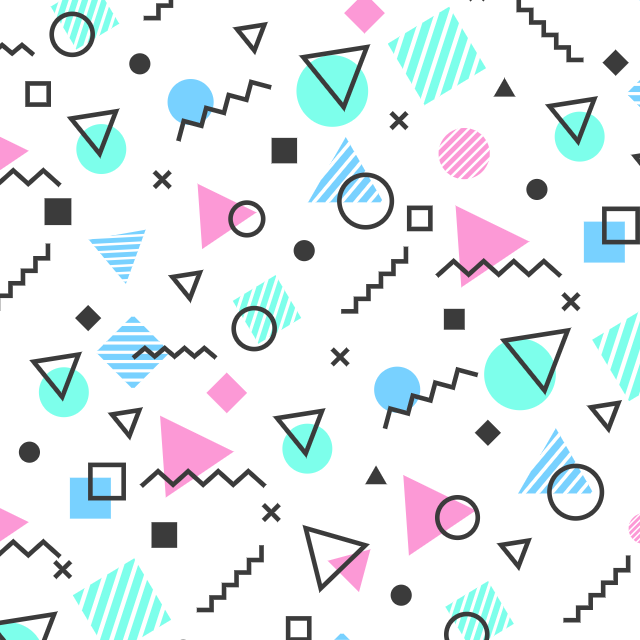
A Shadertoy shader for this pattern:

```glsl
const vec3 MINT = vec3(0.49, 1.0, 0.92);
const vec3 PINK = vec3(0.99, 0.60, 0.84);
const vec3 BLUE = vec3(0.47, 0.82, 1.0);
const vec3 DARK = vec3(0.23);
const float STROKE = 0.0036; // half width of every line
const float SPACING = 0.18;  // distance between large motifs

float pixel;

float hash(vec2 p) {
    p = fract(p * vec2(0.1031, 0.1137) + 0.37);
    p += dot(p, p.yx + 33.33);
    return fract((p.x + p.y) * p.x * 17.3);
}

float gradientDot(vec2 corner, vec2 offset) {
    float a = 6.2832 * hash(corner);
    return dot(vec2(cos(a), sin(a)), offset);
}

float gradientNoise(vec2 p) {
    vec2 i = floor(p), f = fract(p), u = f * f * (3.0 - 2.0 * f), e = vec2(1, 0);
    return mix(mix(gradientDot(i, f), gradientDot(i + e.xy, f - e.xy), u.x),
               mix(gradientDot(i + e.yx, f - e.yx), gradientDot(i + e.xx, f - e.xx), u.x), u.y);
}

// Distance functions with sharp corners
vec2 turn(vec2 p, float degrees) {
    float a = radians(degrees), c = cos(a), s = sin(a);
    return vec2(c * p.x + s * p.y, c * p.y - s * p.x);
}
float circle(vec2 p, float r) { return length(p) - r; }
float square(vec2 p, float r) { return max(abs(p.x), abs(p.y)) - r; }
float triangle(vec2 p, float r) { return max(abs(p.x) * 0.866 + p.y * 0.5, -p.y) - r; }
float outline(float d) { return abs(d) - STROKE; }
float crossMark(vec2 p, float r) {
    p = abs(turn(p, 45.0));
    return max(min(p.x, p.y) - STROKE, max(p.x, p.y) - r);
}
float stripes(vec2 p, float degrees, float period) {
    return (abs(fract(turn(p, degrees).x / period) - 0.5) - 0.33) * period;
}
// Mitred line of 2n segments, each "run" wide and "rise" high
float zigzag(vec2 p, float run, float rise, float n) {
    float i = clamp(floor(p.x / run), -n, n - 1.0);
    p.x = (p.x - (i + 0.5) * run) * (1.0 - 2.0 * mod(i, 2.0));
    vec2 along = normalize(vec2(run, rise));
    float side = abs(dot(p, vec2(-along.y, along.x)));
    return max(side, abs(dot(p, along)) - 0.5 * length(vec2(run, rise))) - STROKE;
}

void fill(inout vec3 col, float d, vec3 ink) {
    col = mix(col, ink, clamp(0.5 - d / pixel, 0.0, 1.0));
}

void largeMotif(inout vec3 col, vec2 p, int kind, float pick) {
    if (kind == 0) { // disc under an open triangle
        fill(col, circle(p - vec2(mix(-0.018, 0.01, pick), -0.016), 0.056), MINT);
        fill(col, outline(triangle(turn(p - vec2(0.012, 0.016), 189.0), 0.029)), DARK);
    } else if (kind == 3 || kind == 6) {
        fill(col, circle(p - vec2(0.0045, -0.0165), 0.039), MINT);
        fill(col, outline(triangle(turn(p - vec2(-0.0045, 0.0165), 189.0), 0.0205)), DARK);
    } else if (kind == 1 || kind == 7) { // triangle with zigzag
        fill(col, triangle(turn(p - vec2(-0.018, 0.015), -86.0), 0.037), PINK);
        fill(col, zigzag(p - vec2(0.008, -0.021), 0.0235, 0.021, 4.0), DARK);
    } else if (kind == 4) { // triangle with ring
        fill(col, triangle(turn(p + vec2(0.02, 0.0), -86.0), mix(0.029, 0.038, pick)), PINK);
        fill(col, outline(circle(p - vec2(0.024, -0.006), mix(0.025, 0.033, pick))), DARK);
    } else if (kind == 2 || kind == 10) { // staircase
        fill(col, zigzag(turn(p, pick > 0.5 ? 45.0 : -45.0), 0.0138, 0.0138, 5.0), DARK);
    } else if (kind == 5) { // striped squares
        fill(col, max(square(turn(p, 31.0), 0.056), stripes(p, -18.0, 0.0205)), MINT);
    } else if (kind == 13) {
        vec2 q = p - vec2(0.01, 0.014);
        fill(col, max(square(turn(q, 31.0), 0.039), stripes(q, -18.0, 0.0145)), MINT);
        fill(col, outline(circle(p + vec2(0.01, 0.016), 0.032)), DARK);
    } else if (kind == 8) { // striped diamond with small zigzag
        vec2 q = p + vec2(0.035, 0.0);
        fill(col, max(square(turn(q, 45.0), 0.041), stripes(q, 90.0, 0.0145)), BLUE);
        fill(col, zigzag(p - vec2(0.03, 0.0), 0.0155, 0.013, 4.0), DARK);
    } else if (kind == 9) { // striped triangle with ring
        vec2 q = p - vec2(-0.014, 0.01);
        fill(col, max(triangle(q, 0.034), stripes(q, 140.0, 0.0165)), BLUE);
        fill(col, outline(circle(p - vec2(0.017, -0.022), 0.041)), DARK);
    } else if (kind == 11) { // disc with rising zigzag
        fill(col, circle(p - vec2(-0.03, 0.006), 0.036), BLUE);
        fill(col, zigzag(turn(p - vec2(0.017, -0.002), 30.0), 0.0203, 0.0203, 4.0), DARK);
    } else if (kind == 12) { // two squares
        p = turn(p, pick > 0.6 ? 18.0 : 0.0);
        fill(col, square(p + 0.013, 0.032), pick > 0.6 ? MINT : BLUE);
        fill(col, outline(square(p - 0.013, 0.026)), DARK);
    } else if (kind == 14) {
        fill(col, max(circle(p, 0.04), stripes(p, 135.0, 0.0112)), PINK);
    } else if (pick < 0.5) { // open and solid triangle
        fill(col, triangle(turn(p - vec2(0.022, -0.014), 75.0), 0.02), PINK);
        fill(col, outline(triangle(turn(p + vec2(0.012, -0.007), 44.0), 0.028)), DARK);
    } else {
        float d = max(triangle(turn(p, 190.0), 0.026), stripes(p, 93.0, 0.0115));
        fill(col, d, pick > 0.75 ? BLUE : MINT);
    }
}

void smallMotif(inout vec3 col, vec2 p, int kind, float pick) {
    float d = crossMark(p, 0.0175);
    if (kind == 1 || kind == 4) d = circle(p, 0.0165);
    else if (kind == 5 || kind == 8) d = square(p, mix(0.015, 0.022, pick));
    else if (kind == 2) d = triangle(p, 0.0098);
    else if (kind == 6 || kind == 12) d = outline(triangle(turn(p, 189.0), 0.0125));
    else if (kind == 7) d = square(turn(p, 45.0), 0.0145);
    else if (kind == 9) d = outline(square(p, 0.0165));
    else if (kind == 11) d = pick > 0.5 ? square(turn(p, 45.0), 0.0225)
                                        : max(circle(p, 0.024), stripes(p, 135.0, 0.0068));
    fill(col, d, kind == 11 ? PINK : DARK);
}

// Canvas position of a grid point, on a tilted and gently warped grid
vec2 place(vec2 cell) {
    vec2 warp = vec2(gradientNoise(cell * 0.4 + 0.3), gradientNoise(cell * 0.4 + 40.7));
    return SPACING * turn(cell + 0.35 * warp, -15.0);
}

void mainImage(out vec4 fragColor, in vec2 fragCoord) {
    pixel = 1.0 / iResolution.y;
    vec2 uv = fragCoord * pixel, grid = turn(uv, 15.0) / SPACING;
    vec3 col = vec3(1.0);
    for (int k = 0; k < 9; k++) {
        vec2 near = vec2(k % 3, k / 3) - 1.0;
        vec2 cell = floor(grid + 0.5) + near, gap = floor(grid) + near;
        // Modular kinds keep equal motifs apart
        largeMotif(col, uv - place(cell), int(mod(dot(cell, vec2(5, 7)) + 0.5, 16.0)), hash(cell));
        smallMotif(col, uv - place(gap + 0.5), int(mod(dot(gap, vec2(5, 1)) + 0.5, 13.0)), hash(gap + 71.0));
    }
    fragColor = vec4(col, 1.0);
}
```
